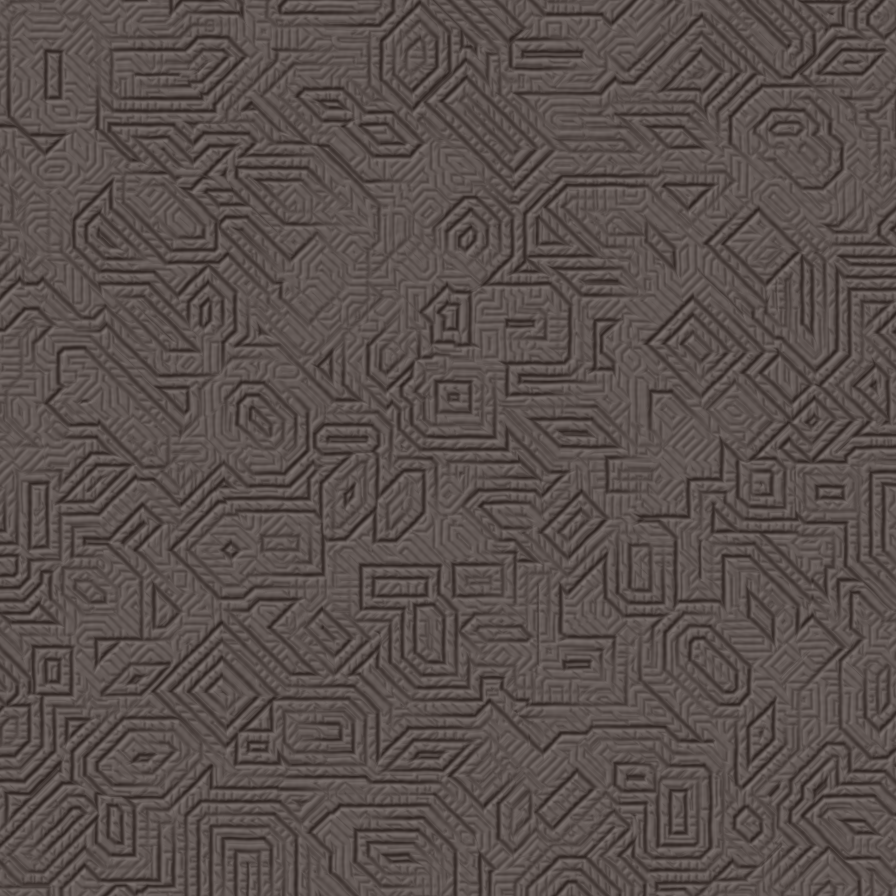
A Shadertoy shader for this pattern:

```glsl
// Embossed maze of nested octagonal grooves on a brown-grey plate.
// Scattered eight-sided plates give a distance field; its level lines are
// carved as grooves at two scales, then lit from the upper left.

#define PLATES 10.0        // large plates across the canvas
#define CHIPS 25.0         // small plates across the canvas
#define GROOVE_STEP 0.0139 // spacing of the main grooves
#define CHIP_STEP 0.0088   // spacing of the fine grooves
#define CHIP_DEPTH 0.40    // depth of the fine grooves
#define GRAIN 0.13         // height of the surface grain
#define LIGHT_REACH 0.002  // half width of the slope sample
#define RELIEF 0.14        // strength of the directional light
#define CAVITY 0.14        // darkening inside the grooves
#define MEAN_HEIGHT 0.67   // height that keeps the base colour
#define BASE_COLOUR vec3(0.352, 0.314, 0.302)

const float TAU = 6.2831853;

vec4 hash4(vec2 p) {
    vec4 q = fract(p.xyxy * vec4(0.1031, 0.1030, 0.0973, 0.1099));
    q += dot(q, q.wzxy + 33.33);
    return fract((q.xxyz + q.yzzw) * q.zywx);
}

float gradientAt(vec2 corner, vec2 offset) {
    float angle = TAU * hash4(corner).x;
    return dot(vec2(cos(angle), sin(angle)), offset);
}

float gradientNoise(vec2 p) {
    vec2 i = floor(p), f = p - i;
    vec2 u = f * f * f * (f * (f * 6.0 - 15.0) + 10.0);
    vec2 e = vec2(1.0, 0.0);
    float low = mix(gradientAt(i, f), gradientAt(i + e.xy, f - e.xy), u.x);
    float high = mix(gradientAt(i + e.yx, f - e.yx), gradientAt(i + e.xx, f - e.xx), u.x);
    return mix(low, high, u.y);
}

// Distance to the nearest plate: each is the overlap of four random slabs,
// so every edge is level, upright or diagonal.
float plateDistance(vec2 p, float seed) {
    vec2 cell = floor(p);
    float nearest = 9.0;
    for (int j = -2; j <= 2; j++) {
        for (int i = -2; i <= 2; i++) {
            vec2 id = cell + vec2(i, j);
            vec4 place = hash4(id + seed);
            vec4 extent = mix(vec4(0.1), vec4(0.75, 0.75, 0.56, 0.75), hash4(id + seed + 57.0));
            vec2 q = p - id - place.xy;
            vec4 slab = abs(vec4(q, 0.7071 * (q.x + q.y), 0.7071 * (q.x - q.y))) - extent;
            float d = max(max(slab.x, slab.y), max(slab.z, slab.w));
            nearest = min(nearest, d + 0.25 * place.z);
        }
    }
    return nearest;
}

// Rounded groove, 1 at whole numbers and 0 halfway between
float groove(float level) {
    float wave = 0.5 + 0.5 * cos(TAU * level);
    return wave * wave;
}

float surfaceHeight(vec2 p) {
    // Slightly uneven edges
    vec2 w = p + 0.0012 * vec2(gradientNoise(p * 45.0), gradientNoise(p * 45.0 + 91.0));

    // Main grooves, each level fading out in places
    float level = plateDistance(w * PLATES, 113.0) / (PLATES * GROOVE_STEP);
    float ring = floor(level + 0.5);
    float fade = smoothstep(-0.35, 0.10, gradientNoise(p * 5.0 + ring * 7.3 + 200.0));
    float carved = groove(level) * fade;

    // Fine grooves on the flats between them
    float fineLevel = plateDistance(w * CHIPS, 371.0) / (CHIPS * CHIP_STEP);
    carved = max(carved, CHIP_DEPTH * groove(fineLevel));

    return 1.0 - carved + GRAIN * gradientNoise(p * 130.0);
}

void mainImage(out vec4 fragColor, in vec2 fragCoord) {
    vec2 p = fragCoord / iResolution.y;
    vec2 toLight = normalize(vec2(-0.6, 0.8)) * LIGHT_REACH;

    // Slope toward the light, plus cavity shading
    float slope = surfaceHeight(p - toLight) - surfaceHeight(p + toLight);
    float cavity = surfaceHeight(p) - MEAN_HEIGHT;
    vec3 colour = BASE_COLOUR + RELIEF * slope + CAVITY * cavity;

    fragColor = vec4(clamp(colour, 0.0, 1.0), 1.0);
}
```
